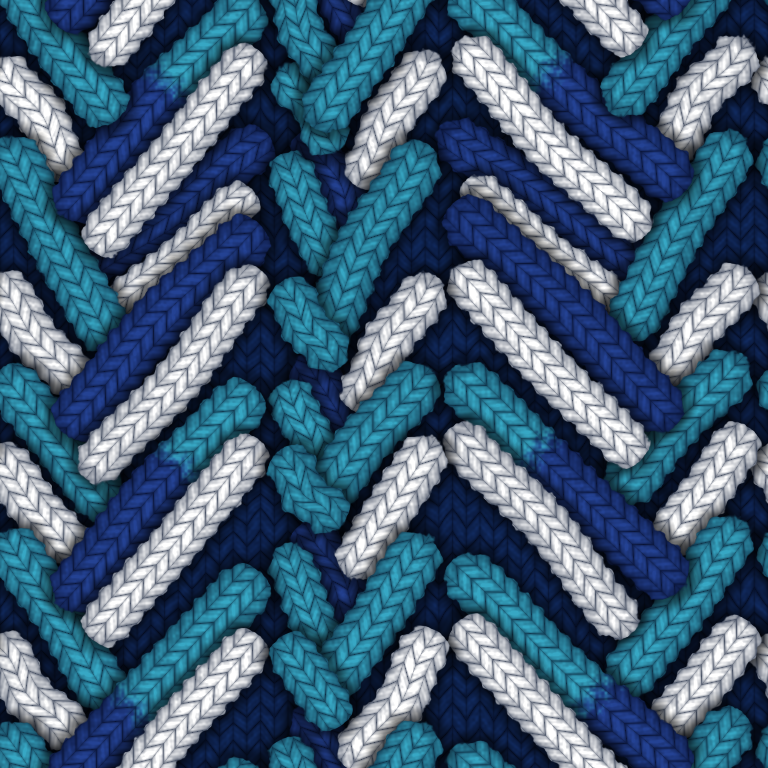
Reproduce this texture procedurally as a Shadertoy shader.

```glsl
// Chunky knitted cables: three columns of downward chevrons in white, teal and
// navy strands over a dark knit ground. Each strand is a bent capsule carrying
// two rows of V stitches; every strand and noise cell wraps at the borders.

const float UNITS = 768.0;          // design units across the canvas
const int ROWS = 4;                 // chevrons down each column
const float ROW_Y[5] = float[5](110.0, 335.0, 500.0, 690.0, 878.0);
const float SPLIT[4] = float[4](0.60, 2.0, 0.66, 0.36); // navy share of two-tone arms
const float PITCH = 19.2;           // length of one stitch
const float GROUND_WALES = 28.0;    // stitch columns of the ground
const float SHADOW = 17.0;          // reach of the contact shadow
const float SHADOW_DEPTH = 0.42;
const float BEND = 4.5;
const float JITTER = 9.0;
const vec3 WHITE = vec3(1.0, 1.0, 1.0);
const vec3 TEAL = vec3(0.20, 0.61, 0.72);
const vec3 NAVY = vec3(0.13, 0.24, 0.54);
const vec3 GROUND = vec3(0.06, 0.15, 0.34);
const vec3 SHADE = vec3(0.22, 0.26, 0.34); // tint of unlit yarn

float pixelSize;
float fuzz;

float hash(vec2 p) {
    vec3 q = fract(vec3(p.xyx) * 0.1031);
    q += dot(q, q.yzx + 33.33);
    return fract((q.x + q.y) * q.z);
}

// Value noise that repeats after "cells" cells.
float noise(vec2 p, float cells) {
    vec2 i = floor(p), f = fract(p);
    f = f * f * (3.0 - 2.0 * f);
    vec2 a = mod(i, cells), b = mod(i + 1.0, cells);
    return mix(mix(hash(a), hash(vec2(b.x, a.y)), f.x),
               mix(hash(vec2(a.x, b.y)), hash(b), f.x), f.y);
}

// Stitch brightness: u runs in stitches, v in wales.
float knit(float u, float v) {
    float side = abs(fract(v) - 0.5);
    float f = fract(u - 1.6 * side) - 0.5;
    float e = (side - 0.25) * 4.0;
    float bulge = sqrt(max(0.0, (1.0 - 4.0 * f * f) * (1.0 - 0.85 * e * e * e * e)));
    float ply = 0.06 * cos(f * 19.0 + e * 1.5);
    return 0.12 + 0.88 * bulge + ply;
}

// Paints one strand from a to b over col, changing colour at "split".
void strand(inout vec3 col, vec2 p, vec2 a, vec2 b, float r, vec3 c0, vec3 c1, float split) {
    float seed = hash(a + b);
    a += JITTER * (vec2(seed, hash(a)) - 0.5);
    b += JITTER * (vec2(hash(b), seed) - 0.5);
    vec2 axis = b - a;
    float len = length(axis);
    axis /= len;
    vec2 q = p - 0.5 * (a + b);
    q -= UNITS * round(q / UNITS);
    float u = dot(q, axis), v = dot(q, vec2(-axis.y, axis.x));
    v += BEND * (2.0 * seed - 1.0) * cos(clamp(u / len, -0.6, 0.6) * 6.28);
    float past = u - clamp(u, -0.5 * len, 0.5 * len);
    float scallop = 1.6 * cos(6.283 * (u / PITCH + seed)) + 3.0 * (fuzz - 0.5);
    float d = length(vec2(past, v)) - r - scallop;
    if (d > SHADOW) return;
    col *= mix(SHADOW_DEPTH, 1.0, smoothstep(-2.0, SHADOW, d));
    float roundness = sqrt(clamp(-d / (0.75 * r), 0.0, 1.0));
    float lit = knit(u / PITCH + seed, v / r) * mix(0.3, 1.0, roundness);
    lit = clamp(lit * (0.80 + 0.42 * fuzz) * (0.97 + 0.12 * seed), 0.0, 1.1);
    float change = smoothstep(-0.06, 0.06, u / len + 0.5 - split + 0.1 * (fuzz - 0.5));
    vec3 yarn = mix(c0, c1, change) * mix(SHADE, vec3(1.0), lit);
    col = mix(col, yarn, 1.0 - smoothstep(-pixelSize, pixelSize, d));
}

// Moves a point of the left column into its mirrored twin on the right.
vec2 place(vec2 q, bool mirrored) {
    return mirrored ? vec2(735.0 - (q.x - 8.0) * 1.13, q.y - 12.0) : q;
}

// Wide chevron: short arms on one side, long striped arms on the other.
void wideRow(inout vec3 col, vec2 p, int row, bool m) {
    float y = ROW_Y[row], next = ROW_Y[row + 1];
    if (row == 0) { // the tallest row holds one extra pair of arms
        strand(col, p, place(vec2(98, y + 158.0), m), place(vec2(248, y + 46.0), m), 25.0, NAVY, NAVY, 2.0);
        strand(col, p, place(vec2(124, y + 197.0), m), place(vec2(236, y + 98.0), m), 22.0, WHITE, WHITE, 2.0);
    }
    strand(col, p, place(vec2(8, y - 36.0), m), place(vec2(62, y + 42.0), m), 25.0, WHITE, WHITE, 2.0);
    strand(col, p, place(vec2(16, y + 56.0), m), place(vec2(100, next - 8.0), m), 27.0, TEAL, TEAL, 2.0);
    strand(col, p, place(vec2(74, y + 80.0), m), place(vec2(238, y - 98.0), m), 28.0, NAVY, TEAL, SPLIT[row]);
    strand(col, p, place(vec2(108, y + 124.0), m), place(vec2(244, y - 40.0), m), 24.0, WHITE, WHITE, 2.0);
}

// Narrow chevron: a twisted teal braid beside short white arms.
void narrowRow(inout vec3 col, vec2 p, int row) {
    float y = ROW_Y[row], next = ROW_Y[row + 1];
    strand(col, p, vec2(314, y + 38.0), vec2(358, y + 108.0), 24.0, NAVY, NAVY, 2.0);
    strand(col, p, vec2(422, y - 36.0), vec2(364, y + 56.0), 25.0, WHITE, WHITE, 2.0);
    strand(col, p, vec2(292, y + 68.0), vec2(324, y + 148.0), 23.0, TEAL, TEAL, 2.0);
    strand(col, p, vec2(414, y + 56.0), vec2(326, next - 6.0), 27.0, TEAL, TEAL, 2.0);
    strand(col, p, vec2(294, y - 30.0), vec2(324, y + 16.0), 24.0, TEAL, TEAL, 2.0);
}

void mainImage(out vec4 fragColor, in vec2 fragCoord) {
    vec2 uv = fragCoord / iResolution.xy;
    vec2 p = vec2(uv.x, 1.0 - uv.y) * UNITS; // y runs downwards
    pixelSize = UNITS / iResolution.y;
    fuzz = 0.55 * noise(uv * 256.0, 256.0) + 0.45 * noise(uv * 96.0, 96.0);

    // Dark knit ground.
    float lit = knit(p.y / PITCH + 0.6 * noise(uv * 24.0, 24.0), uv.x * GROUND_WALES);
    vec3 col = GROUND * mix(SHADE, vec3(1.0), lit * (0.7 + 0.5 * fuzz));

    for (int row = 0; row < ROWS; row++) {
        wideRow(col, p, row, false);
        wideRow(col, p, row, true);
        narrowRow(col, p, row);
    }
    fragColor = vec4(clamp(col, 0.0, 1.0), 1.0);
}
```
